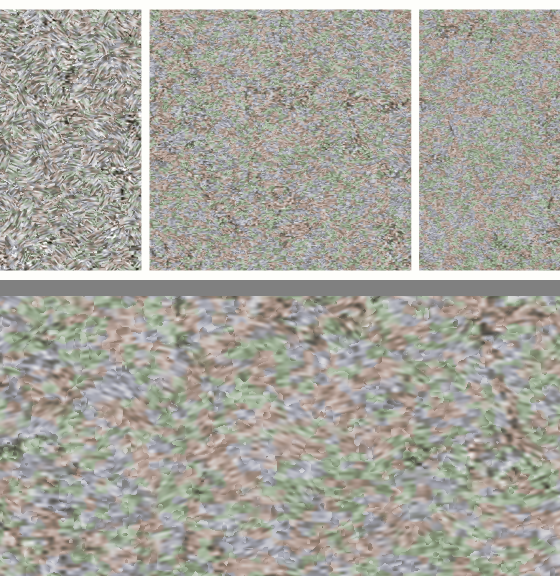
Top: the whole. Bottom: its middle third, enlarged.
Write a WebGL 2 fragment shader that draws this texture.

```glsl
#version 300 es
precision highp float;
// Three panels of fine streaky grain in green, blue-grey and brown, crossed by dark veins.

uniform vec2 u_resolution;
out vec4 outColor;

// Layout, in units of canvas height
const float PANEL_BOTTOM = 0.034;
const float PANEL_TOP = 0.966;
const vec2 GAP_LEFT = vec2(0.505, 0.534);
const vec2 GAP_RIGHT = vec2(1.469, 1.497);

// Colours
const vec3 PAPER = vec3(0.995, 0.995, 0.985);
const vec3 BLUE_GREY = vec3(0.630, 0.635, 0.680);
const vec3 GREEN = vec3(0.595, 0.662, 0.562);
const vec3 BROWN = vec3(0.682, 0.600, 0.562);
const vec3 SHADOW = vec3(0.99, 0.98, 0.94);

// Per-panel grain: left, middle, right
const vec3 GRAIN_FREQ = vec3(200.0, 240.0, 255.0);
const vec3 CONTRAST = vec3(0.66, 0.40, 0.34);
const vec3 STRETCH = vec3(3.6, 2.1, 1.8);
const vec3 TURN = vec3(1.2, 0.5, 0.4);
const vec3 HUE_STRENGTH = vec3(0.75, 1.0, 1.0);
const float PATCH_FREQ = 20.0;
const float PATCH_FRAY = 0.7;
const float HUE_FREQ = 82.0;
const float HUE_SHARPNESS = 12.0;
const float VEIN_WIDTH = 0.075;
const float VEIN_DARKNESS = 0.055;
const float VEIN_CONTRAST = 0.75;

uint scramble(uint n) {
    n = n * 747796405u + 2891336453u;
    n = ((n >> ((n >> 28u) + 4u)) ^ n) * 277803737u;
    return (n >> 22u) ^ n;
}

float hash(vec2 cell, float seed) {
    ivec2 c = ivec2(floor(cell));
    uint n = scramble(uint(c.x) + scramble(uint(c.y) + scramble(uint(int(seed)))));
    return float(n >> 8u) / 16777216.0;
}

float noise(vec2 p, float seed) {
    vec2 i = floor(p), f = fract(p);
    f = f * f * (3.0 - 2.0 * f);
    float low = mix(hash(i, seed), hash(i + vec2(1, 0), seed), f.x);
    float high = mix(hash(i + vec2(0, 1), seed), hash(i + vec2(1, 1), seed), f.x);
    return mix(low, high, f.y);
}

// Nearest cellular seed: xy = offset from the seed, zw = cell id
vec4 nearestPatch(vec2 p) {
    vec2 base = floor(p);
    vec4 best = vec4(0.0);
    float bestDist = 1e5;
    for (int y = -1; y <= 1; y++) {
        for (int x = -1; x <= 1; x++) {
            vec2 id = base + vec2(x, y);
            vec2 d = p - id - vec2(hash(id, 1.0), hash(id, 2.0));
            if (dot(d, d) < bestDist) {
                bestDist = dot(d, d);
                best = vec4(d, id);
            }
        }
    }
    return best;
}

// Steep wandering ridges, 1 on the vein and 0 away from it
float veins(vec2 p) {
    p += 0.035 * vec2(sin(p.y * 17.0 + 2.0 * sin(p.x * 9.0)), sin(p.x * 21.0 + p.y * 6.0));
    float n = noise(vec2(p.x + 0.35 * p.y, p.y * 0.55) * 7.0, 11.0);
    n += 0.3 * (noise(p * 24.0, 12.0) - 0.5);
    return 1.0 - smoothstep(0.0, VEIN_WIDTH, abs(n - 0.5));
}

// Fine islands that gather into larger regions of one hue
float hueField(vec2 p, float seed) {
    return noise(p, seed) + 0.4 * noise(p * 0.3, seed + 10.0);
}

vec3 grain(vec2 p, int panel) {
    float vein = veins(p);

    // Slightly bent streak coordinates, turned anew in every patch with frayed borders
    vec2 fray = PATCH_FRAY * (vec2(noise(p * 120.0, 8.0), noise(p * 120.0, 9.0)) - 0.5);
    vec4 region = nearestPatch(p * PATCH_FREQ + fray);
    float angle = (2.0 * hash(region.zw, 3.0) - 1.0) * TURN[panel];
    float c = cos(angle), s = sin(angle);
    vec2 q = mat2(c, -s, s, c) * (region.xy - fray) / PATCH_FREQ;
    q.y += (hash(region.zw, 4.0) - 0.5) * 8.0 * q.x * q.x;
    q += region.zw * 1.37;

    // Light and dark streaks, mixed with rounder grains on the veins
    float freq = GRAIN_FREQ[panel];
    float streak = noise(q * freq * vec2(1.0 / STRETCH[panel], 1.0), 5.0);
    float speck = noise(p * freq * vec2(0.55, 0.75), 6.0);
    float light = mix(streak, speck, 0.25 + 0.4 * vein) - 0.5;
    light *= CONTRAST[panel] * (1.0 + VEIN_CONTRAST * vein);
    light += 0.05 * (noise(p * 30.0, 7.0) - 0.5) - VEIN_DARKNESS * vein + 0.012;

    // The strongest of three hue fields wins
    vec2 h = p * HUE_FREQ * vec2(0.8, 1.2) + 0.5 * vec2(streak, speck);
    vec3 field = vec3(hueField(h, 21.0), hueField(h, 22.0), hueField(h, 23.0) + 0.12 * vein);
    vec3 weight = exp(HUE_SHARPNESS * field);
    weight /= weight.x + weight.y + weight.z;
    vec3 hue = BLUE_GREY * weight.x + GREEN * weight.y + BROWN * weight.z;

    // Hue fades in the lightest and darkest grains
    float strength = HUE_STRENGTH[panel] * (1.0 - 0.6 * smoothstep(0.06, 0.2, abs(light)));
    hue = mix(vec3(dot(hue, vec3(0.333))), hue, strength);
    vec3 tint = mix(vec3(1.0), SHADOW, smoothstep(0.0, 0.12, -light));
    return clamp(hue * tint + light, 0.0, 1.0);
}

// Soft 0..1 coverage of the span between two limits
float span(float x, float from, float to, float soft) {
    return smoothstep(from - soft, from + soft, x) * (1.0 - smoothstep(to - soft, to + soft, x));
}

void main() {
    vec2 p = gl_FragCoord.xy / u_resolution.y;
    float soft = 0.6 / u_resolution.y;
    int panel = p.x < GAP_LEFT.y - soft ? 0 : (p.x < GAP_RIGHT.y - soft ? 1 : 2);
    float cover = span(p.y, PANEL_BOTTOM, PANEL_TOP, soft);
    cover *= 1.0 - span(p.x, GAP_LEFT.x, GAP_LEFT.y, soft);
    cover *= 1.0 - span(p.x, GAP_RIGHT.x, GAP_RIGHT.y, soft);
    outColor = vec4(mix(PAPER, grain(p, panel), cover), 1.0);
}
```
